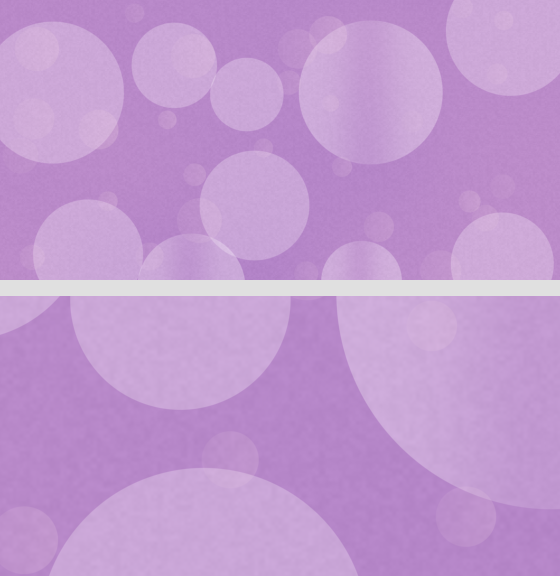
Top: the whole. Bottom: its middle third, enlarged.
Give the GLSL for this background, as a WebGL 2 fragment shader.

```glsl
#version 300 es
precision highp float;

uniform vec2 u_resolution;
out vec4 fragColor;

float hash(vec2 p) {
    return fract(sin(dot(p, vec2(127.1, 311.7))) * 43758.5453);
}

float valueNoise(vec2 p) {
    vec2 cell = floor(p);
    vec2 f = fract(p);
    f = f * f * (3.0 - 2.0 * f);
    float low = mix(hash(cell), hash(cell + vec2(1, 0)), f.x);
    float high = mix(hash(cell + vec2(0, 1)), hash(cell + vec2(1, 1)), f.x);
    return mix(low, high, f.y);
}

// Antialiased disc coverage for an offset from its centre
float disc(vec2 offset, float radius, float pixel) {
    return 1.0 - smoothstep(-pixel, pixel, length(offset) - radius);
}

// Large pale discs, some with a soft vertical band of lower opacity
vec3 addLargeDiscs(vec3 color, vec2 p, float aspect, float pixel) {
    for (int i = 0; i < 10; i++) {
        vec2 id = vec2(i % 5, i / 5);
        vec2 jitter = vec2(hash(id + 3.1), hash(id + 17.4)) - 0.5;
        vec2 center = vec2((id.x + 0.5) / 5.0 * aspect, 0.15 + 0.66 * id.y);
        center += jitter * vec2(0.24, 0.36);
        float radius = mix(0.13, 0.285, hash(id + 41.7));
        vec2 offset = p - center;

        float across = offset.x / radius;
        float band = exp(-pow((across + 0.05) / 0.42, 2.0));
        float banded = step(0.5, hash(id + 59.2));
        float opacity = 0.27 + banded * (0.05 - 0.17 * band);
        color = mix(color, vec3(1.0, 0.98, 1.0), opacity * disc(offset, radius, pixel));
    }
    return color;
}

// Small faint pink discs on a loose grid
vec3 addSmallDiscs(vec3 color, vec2 p, float aspect, float pixel) {
    for (int i = 0; i < 28; i++) {
        vec2 id = vec2(i % 7, i / 7);
        vec2 jitter = vec2(hash(id + 71.3), hash(id + 83.9)) - 0.5;
        vec2 center = (id + 0.5 + 0.9 * jitter) / vec2(7.0, 4.0) * vec2(aspect, 1.0);
        float size = hash(id + 97.6);
        float radius = mix(0.03, 0.085, size * size);
        vec2 offset = p - center;

        float slope = 1.0 + 0.35 * offset.x / radius;
        float opacity = mix(0.08, 0.23, hash(id + 113.2)) * slope;
        color = mix(color, vec3(0.91, 0.79, 0.88), opacity * disc(offset, radius, pixel));
    }
    return color;
}

void main() {
    vec2 p = gl_FragCoord.xy / u_resolution.y;
    float aspect = u_resolution.x / u_resolution.y;
    float pixel = 0.8 / u_resolution.y;

    // Mottled lilac ground, slightly pinker towards the sides
    float cloud = valueNoise(p * 2.3 + 5.0);
    float side = abs(p.x / aspect - 0.5) * 2.0;
    vec3 color = mix(vec3(0.695, 0.508, 0.778), vec3(0.73, 0.545, 0.79), cloud);
    color += vec3(0.018, 0.014, 0.002) * (side - 0.4);

    color = addLargeDiscs(color, p, aspect, pixel);
    color = addSmallDiscs(color, p, aspect, pixel);

    // Fine paper grain
    float grain = valueNoise(p * 140.0) + 0.6 * valueNoise(p * 250.0 + 31.0) - 0.8;
    color += 0.022 * grain;

    fragColor = vec4(color, 1.0);
}
```
